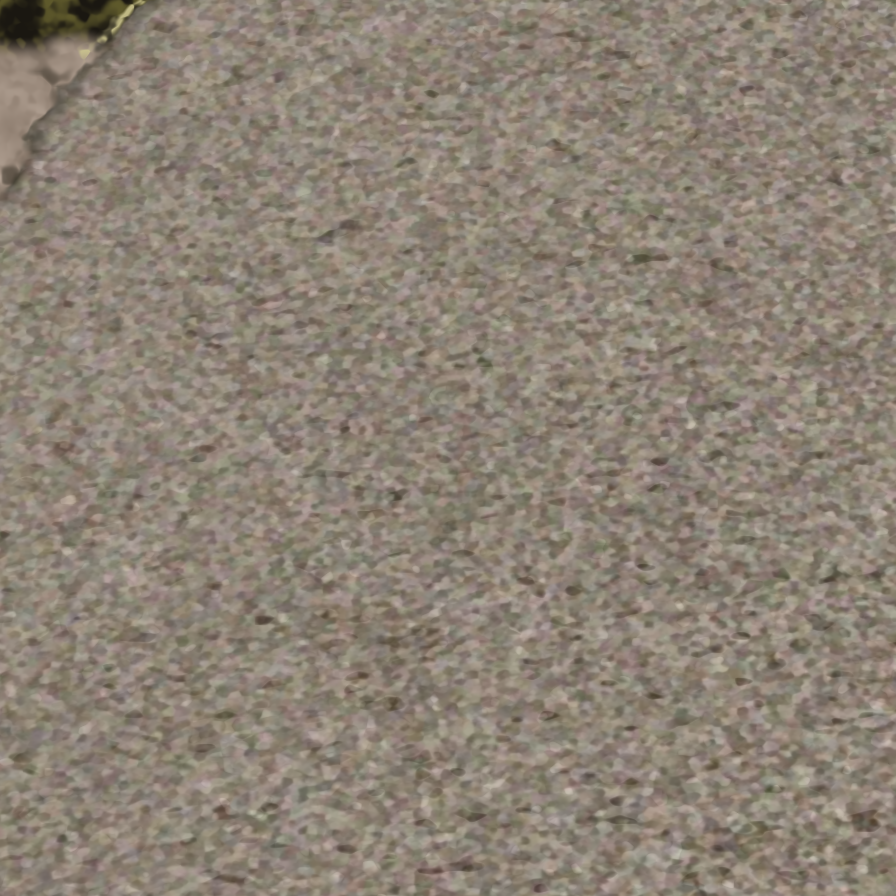
Write a Shadertoy shader that draws this texture.

```glsl
// Worn gravel road seen at a slant, with a stony, mossy verge in the top left corner.
// Soft cellular noise gives each grain a random tone; wider layers of the same
// noise add colour speckle, pale chips, dark flecks and faint patches.

#define GRAINS 112.0         // grains across the canvas
#define GRAIN_CONTRAST 0.22
#define GRIT_CONTRAST 0.065  // finer layer between the grains
#define SPECKLE 0.055        // strength of the colour variation
#define FLECK_DEPTH 0.13
#define PATCH_CONTRAST 0.04
#define TILT 0.05            // slope of the flattened grains
#define RECEDE 0.22          // how much finer the grains get upwards
#define ROAD vec3(0.559, 0.517, 0.467)
#define STONE vec3(0.60, 0.535, 0.48)
#define SOIL vec3(0.17, 0.15, 0.11)
#define MOSS vec3(0.37, 0.35, 0.17)

vec3 hash32(vec2 p) {
    vec3 h = fract(p.xyx * vec3(0.1031, 0.1030, 0.0973));
    h += dot(h, h.yxz + 33.33);
    return fract((h.xxy + h.yzz) * h.zyx);
}

// Three random values per jittered cell, blended softly into the neighbours.
vec3 softCells(vec2 p, float sharpness) {
    vec2 cell = floor(p);
    vec3 sum = vec3(0.0);
    float total = 0.0;
    for (int y = -1; y <= 1; y++) {
        for (int x = -1; x <= 1; x++) {
            vec2 id = cell + vec2(x, y);
            vec2 offset = id + hash32(id + 71.0).xy - p;
            float weight = exp(-sharpness * dot(offset, offset));
            sum += weight * hash32(id);
            total += weight;
        }
    }
    return sum / total;
}

vec3 roadColor(vec2 uv) {
    // Ground coordinates: grains shrink with distance and lie slightly tilted
    vec2 ground = vec2((uv.x - 0.5) * (1.0 + RECEDE * uv.y),
                       uv.y + 0.5 * RECEDE * uv.y * uv.y);
    ground.y -= TILT * ground.x;

    // Grains and grit, crisper towards the lower right
    float grain = softCells(ground * GRAINS * vec2(0.95, 1.3), 4.5).x - 0.5;
    float grit = softCells(ground * GRAINS * vec2(1.6, 2.1) + 37.0, 4.5).y - 0.5;
    float relief = mix(0.8, 1.2, clamp(0.5 + 0.6 * (uv.x - uv.y), 0.0, 1.0));
    float tone = GRAIN_CONTRAST * grain + GRIT_CONTRAST * grit;

    // Flat dark flecks and small pale chips
    float fleck = softCells(ground * GRAINS * vec2(0.5, 1.0) + 13.0, 4.5).z;
    float chip = softCells(ground * GRAINS * vec2(0.75, 1.0) + 57.0, 4.5).x;
    tone -= FLECK_DEPTH * smoothstep(0.72, 0.98, fleck);
    tone += 0.09 * smoothstep(0.74, 0.98, chip);
    tone *= relief;

    // Broad patches
    tone += PATCH_CONTRAST * (softCells(ground * vec2(9.0, 14.0) + 5.0, 3.5).x - 0.5);

    // Colour speckle without change of brightness
    vec3 tint = softCells(ground * GRAINS * vec2(0.65, 0.8) + 91.0, 4.5);
    tint -= dot(tint, vec3(0.3, 0.59, 0.11));
    return ROAD + tone + SPECKLE * tint;
}

// Blends the verge over the road; inside is the distance left of its edge.
vec3 addVerge(vec3 road, vec2 uv) {
    vec3 rough = softCells(uv * 62.0, 3.5);
    vec3 fine = softCells(uv * 120.0 + 9.0, 4.0);
    vec3 lumps = softCells(uv * vec2(22.0, 30.0) + 3.0, 3.5);
    float rise = clamp((uv.y - 0.75) / 0.25, 0.0, 1.0);
    float inside = 0.17 * pow(rise, 1.6) - uv.x
                 + 0.024 * (rough.x - 0.5) + 0.008 * (fine.x - 0.5);
    float present = smoothstep(0.75, 0.80, uv.y);

    // Shadowed rim along the road
    float rim = smoothstep(-0.03, 0.004, inside) * present;
    vec3 color = mix(road, SOIL + 0.25 * fine.y, rim * (0.3 + 0.55 * rough.z));

    // Smooth stone, with soil and moss above it
    vec3 stone = STONE + 0.14 * (lumps.x - 0.5) + 0.10 * (fine.y - 0.5);
    stone = mix(stone, SOIL, 0.5 * smoothstep(0.68, 0.95, rough.z));
    vec3 growth = mix(SOIL * 0.6, MOSS, smoothstep(0.3, 0.8, 0.5 * (rough.y + fine.z)));
    float upper = smoothstep(0.935, 0.965, uv.y + 0.04 * (lumps.y - 0.5));
    color = mix(color, mix(stone, growth, upper), smoothstep(0.0, 0.010, inside) * present);

    // Pale dry blades beside the edge
    float blade = (1.0 - smoothstep(0.002, 0.011, abs(inside - 0.014)))
                * smoothstep(0.925, 0.945, uv.y) * smoothstep(0.35, 0.65, fine.z);
    return mix(color, vec3(0.80, 0.77, 0.56), 0.9 * blade);
}

void mainImage(out vec4 fragColor, in vec2 fragCoord) {
    vec2 uv = fragCoord / iResolution.y;
    vec3 color = addVerge(roadColor(uv), uv);
    fragColor = vec4(clamp(color, 0.0, 1.0), 1.0);
}
```
